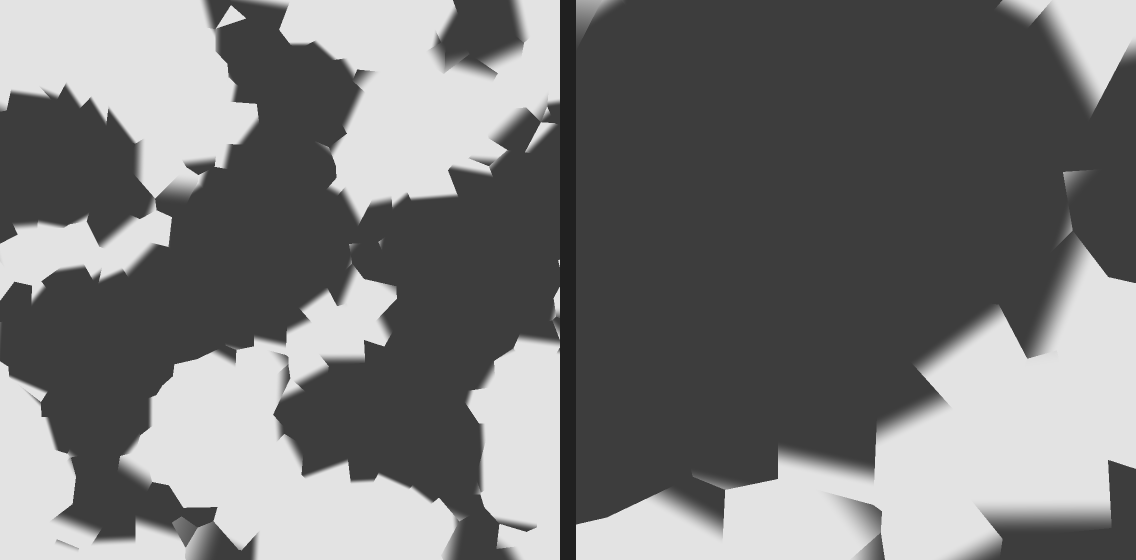
Left: the whole. Right: its middle third, enlarged.
Give the GLSL for this background, as a Shadertoy shader.

```glsl
const float TAU = 6.2831853;

vec2 hash2(vec2 p) {
    return fract(sin(vec2(dot(p, vec2(127.1, 311.7)), dot(p, vec2(269.5, 183.3)))) * 43758.5453);
}

// Smooth terrain from whole-period waves: height in x, slope in yz
vec3 terrain(vec2 p) {
    vec3 sum = 0.5 * vec3(cos(TAU * p.y), 0.0, -TAU * sin(TAU * p.y));
    for (int i = 0; i < 7; i++) {
        float angle = float(i) * TAU / 14.0;
        vec2 wave = TAU * round(2.6 * vec2(cos(angle), sin(angle)));
        float phase = dot(wave, p) + TAU * hash2(vec2(float(i), 3.0)).x;
        sum += 0.27 * vec3(cos(phase), -wave * sin(phase));
    }
    return sum;
}

// Seed of the weighted Voronoi cell that holds p: position in xy, id in zw
vec4 shardSeed(vec2 p) {
    vec2 base = floor(p);
    float nearest = 1e5;
    vec4 seed = vec4(0.0);
    for (int y = -2; y <= 2; y++)
    for (int x = -2; x <= 2; x++) {
        vec2 id = base + vec2(x, y);
        vec2 center = id + hash2(id);
        vec2 offset = p - center;
        float d = dot(offset, offset) - 0.6 * hash2(id + 41.0).x;
        if (d < nearest) {
            nearest = d;
            seed = vec4(center, id);
        }
    }
    return seed;
}

// Each shard holds a tilted, shifted plane of the terrain
float shardTone(vec2 p) {
    const float density = 16.0;
    vec4 seed = shardSeed(p * density);
    vec2 center = seed.xy / density;
    vec3 ground = terrain(center);
    vec2 jitter = hash2(seed.zw + 17.0) - 0.5;
    float turn = 1.5 * jitter.x;
    vec2 slope = mat2(cos(turn), sin(turn), -sin(turn), cos(turn)) * ground.yz;
    float shift = 2.6 * jitter.y * jitter.y * jitter.y;
    float height = ground.x + dot(slope, p - center) + shift;
    return smoothstep(-0.08, 0.08, height - 0.07);
}

void mainImage(out vec4 fragColor, in vec2 fragCoord) {
    // Four samples smooth the cuts between shards
    float tone = 0.0;
    for (int i = 0; i < 4; i++) {
        vec2 corner = vec2(i & 1, i >> 1) * 0.5 - 0.25;
        tone += 0.25 * shardTone((fragCoord + corner) / iResolution.y);
    }
    fragColor = vec4(vec3(mix(0.24, 0.89, tone)), 1.0);
}
```
